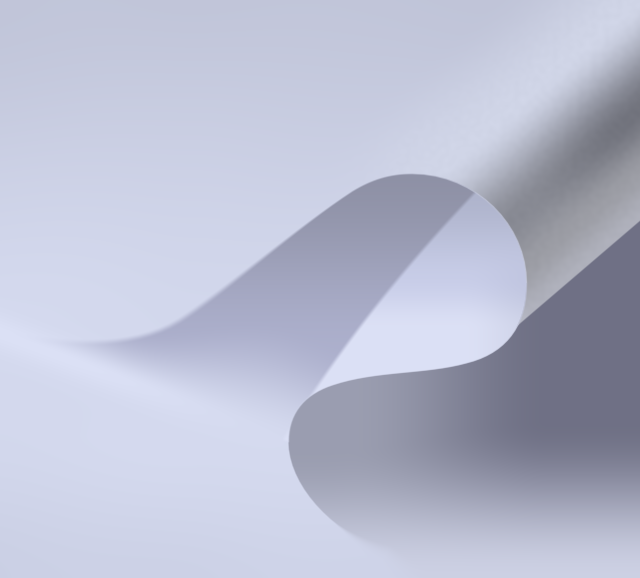
Reproduce this background procedurally as a Shadertoy shader.

```glsl
// A pale sheet of paper curling into a soft roll, with lavender and grey shading.

// Rim of the sheet as joined cubic curves, in units of canvas height
const int CURVES = 4;
const int STEPS = 16;
const vec2 UPPER_RIM[13] = vec2[13](
    vec2(0.0, .424), vec2(.108, .406), vec2(.223, .392), vec2(.310, .445),
    vec2(.386, .493), vec2(.516, .608), vec2(.610, .669),
    vec2(.643, .689), vec2(.674, .699), vec2(.713, .699),
    vec2(.824, .699), vec2(.911, .611), vec2(.911, .510));
const vec2 LOWER_RIM[13] = vec2[13](
    vec2(.911, .510), vec2(.911, .435), vec2(.875, .389), vec2(.807, .372),
    vec2(.735, .352), vec2(.651, .359), vec2(.576, .334),
    vec2(.526, .318), vec2(.499, .284), vec2(.499, .236),
    vec2(.499, .164), vec2(.569, .081), vec2(.670, .045));

// Lower edge of the roll
const vec2 ROLL_ORIGIN = vec2(.893, .435);
const vec2 ROLL_AXIS = vec2(.76, .65);

const vec3 SHEET_TOP = vec3(.755, .772, .850);
const vec3 SHEET_LOW = vec3(.828, .848, .930);
const vec3 ROLL_LIT = vec3(.815, .835, .905);
const vec3 ROLL_CORE = vec3(.530, .538, .575);
const vec3 ROLL_DEEP = vec3(.445, .452, .490);
const vec3 ROLL_BELLY = vec3(.610, .615, .645);
const vec3 ROLL_EDGE = vec3(.685, .692, .735);
const vec3 INNER_DARK = vec3(.555, .565, .645);
const vec3 INNER_PALE = vec3(.675, .688, .800);
const vec3 FACE_DIM = vec3(.685, .705, .800);
const vec3 FACE_MID = vec3(.785, .805, .910);
const vec3 FACE_LIT = vec3(.860, .878, .960);
const vec3 UNDER_LEFT = vec3(.605, .617, .690);
const vec3 UNDER_DARK = vec3(.435, .440, .520);
const vec3 UNDER_FADE = vec3(.800, .815, .890);
const float GRAIN = .012;

vec2 gradientAt(vec2 cell) {
    float h = fract(sin(dot(cell, vec2(127.1, 311.7))) * 43758.5);
    return vec2(cos(6.2832 * h), sin(6.2832 * h));
}

float gradientNoise(vec2 p) {
    vec2 i = floor(p), f = fract(p), s = f * f * (3.0 - 2.0 * f);
    vec2 x = vec2(1, 0), y = vec2(0, 1), d = vec2(1);
    return mix(mix(dot(gradientAt(i), f), dot(gradientAt(i + x), f - x), s.x),
               mix(dot(gradientAt(i + y), f - y), dot(gradientAt(i + d), f - d), s.x), s.y);
}

// shape.x is the squared distance, shape.y the side (negative inside)
void addEdge(vec2 p, vec2 a, vec2 b, inout vec2 shape) {
    vec2 e = b - a, w = p - a;
    vec2 q = w - e * clamp(dot(w, e) / dot(e, e), 0.0, 1.0);
    shape.x = min(shape.x, dot(q, q));
    bvec3 crossing = bvec3(p.y >= a.y, p.y < b.y, e.x * w.y > e.y * w.x);
    if (all(crossing) || all(not(crossing))) shape.y = -shape.y;
}

void addRim(vec2 p, vec2 rim[13], int curves, inout vec2 shape) {
    vec2 from = rim[0];
    for (int c = 0; c < curves; c++) {
        for (int k = 1; k <= STEPS; k++) {
            float t = float(k) / float(STEPS), s = 1.0 - t;
            vec2 to = s * s * s * rim[3 * c] + 3.0 * s * s * t * rim[3 * c + 1]
                    + 3.0 * s * t * t * rim[3 * c + 2] + t * t * t * rim[3 * c + 3];
            addEdge(p, from, to, shape);
            from = to;
        }
    }
}

float cover(float d, float soft) { return 1.0 - smoothstep(-soft, soft, d); }

vec3 sheetColor(vec2 p) {
    vec3 col = mix(SHEET_LOW, SHEET_TOP, smoothstep(.45, 1.02, p.y));
    col -= .035 * (1.0 - smoothstep(0.0, .25, p.y)) * (1.0 - .6 * p.x);
    float crease = p.y - (.424 - .376 * p.x);
    col += .03 * exp(-crease * crease / .001) * (1.0 - smoothstep(.1, .55, p.x));
    return col + .012 * gradientNoise(p * 3.0);
}

vec3 addRoll(vec3 col, vec2 p) {
    vec2 q = p - ROLL_ORIGIN;
    float along = dot(q, ROLL_AXIS);
    float across = dot(q, vec2(-ROLL_AXIS.y, ROLL_AXIS.x));
    vec3 core = mix(ROLL_CORE, ROLL_DEEP, smoothstep(.15, .38, along));
    vec3 roll = mix(ROLL_EDGE, ROLL_BELLY, smoothstep(0.0, .07, across));
    roll = mix(roll, core, smoothstep(.06, .145, across));
    roll = mix(roll, ROLL_LIT, smoothstep(.145, .29, across));
    roll += GRAIN * gradientNoise(p * 90.0);
    float mask = smoothstep(-.12, .06, along) * (1.0 - smoothstep(.28, .45, across));
    return mix(col, roll, mask);
}

vec3 underColor(vec2 p) {
    vec3 col = mix(UNDER_LEFT, UNDER_DARK, smoothstep(.60, .95, p.x));
    float reach = mix(.22, .27, smoothstep(.55, .9, p.x));
    return mix(UNDER_FADE, col, smoothstep(0.0, reach, p.y));
}

vec3 insideColor(vec2 p, vec3 sheet, float px) {
    // Shaded back wall, dissolving into the sheet at its foot
    vec3 wall = mix(INNER_PALE, INNER_DARK, smoothstep(.38, .72, p.y));
    float foot = p.y - (.424 - .376 * p.x);
    wall = mix(sheet, wall, smoothstep(0.0, mix(.09, .2, smoothstep(.2, .5, p.x)), foot));
    // Lit face beyond the slanted fold
    vec3 face = mix(FACE_LIT, FACE_MID, smoothstep(.43, .52, p.y));
    face = mix(face, FACE_DIM, smoothstep(.50, .67, p.y));
    face -= .05 * smoothstep(.80, .93, p.x) * (1.0 - smoothstep(.45, .6, p.y));
    float t = (p.y - .336) / .33;
    float fold = mix(.552, .821, t) - .045 * t * (1.0 - t);
    return mix(wall, face, smoothstep(-.004 - px, .004 + px, p.x - fold));
}

void mainImage(out vec4 fragColor, in vec2 fragCoord) {
    vec2 p = fragCoord / iResolution.y;
    float px = 1.0 / iResolution.y;
    vec3 sheet = sheetColor(p);
    vec3 col = addRoll(sheet, p);

    // Shaded underside below the lip and the roll
    vec2 under = vec2(1e3, 1.0);
    addRim(p, LOWER_RIM, CURVES, under);
    addEdge(p, LOWER_RIM[12], vec2(.80, -.1), under);
    addEdge(p, vec2(.80, -.1), vec2(3.0, -.1), under);
    addEdge(p, vec2(3.0, -.1), vec2(3.0, 2.237), under);
    addEdge(p, vec2(3.0, 2.237), vec2(.87, .415), under);
    addEdge(p, vec2(.87, .415), LOWER_RIM[0], under);
    float underSoft = px + .03 * (1.0 - smoothstep(.0, .1, p.y));
    col = mix(col, underColor(p), cover(under.y * sqrt(under.x), underSoft));

    // Open mouth of the curl
    vec2 mouth = vec2(1e3, 1.0);
    addRim(p, UPPER_RIM, CURVES, mouth);
    addRim(p, LOWER_RIM, CURVES - 1, mouth);
    addEdge(p, LOWER_RIM[9], UPPER_RIM[0], mouth);
    float d = mouth.y * sqrt(mouth.x);
    float soft = px + mix(.005, .0003, smoothstep(.3, .6, p.x));
    col = mix(col, insideColor(p, sheet, px), cover(d, soft));

    // Thin lit paper edge
    float rim = cover(abs(d) - .0008, px) * smoothstep(.70, .85, p.x);
    col = mix(col, FACE_LIT, .45 * rim);
    fragColor = vec4(col, 1.0);
}
```
